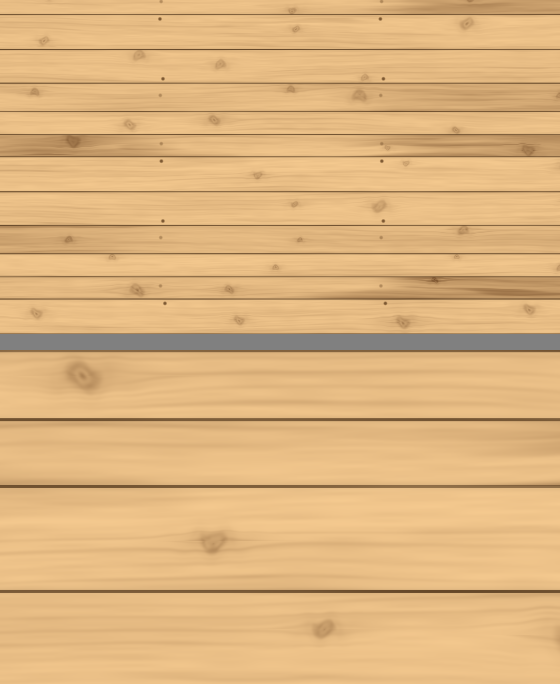
Top: the whole. Bottom: its middle third, enlarged.
A WebGL 1 fragment shader for this texture:

```glsl
precision highp float;
// Pale wooden boards laid in rows: five board heights repeat down the canvas.
// Stretched noise bent by layered sines makes the grain, jittered cells place
// the knots, and seams, nails and weathered board ends are laid over it.
uniform vec2 u_resolution;

#define PERIOD 0.4258      // height of one group of five boards
#define FIRST_SEAM 0.0437  // distance of the first group from the top
#define CUTS vec4(0.246, 0.482, 0.682, 0.8436)
#define SEAM_HALF 0.0015
#define KNOT_SPACING 0.5
#define NAIL_RADIUS 0.0048
#define NAIL_INSET 0.013
#define STAIN 0.40
#define PALE vec3(0.965, 0.795, 0.565)
#define BROWN vec3(0.56, 0.40, 0.24)
#define SEAM_COLOR vec3(0.33, 0.22, 0.11)

vec2 hash2(vec2 p) {
  return fract(sin(vec2(dot(p, vec2(127.1, 311.7)),
                        dot(p, vec2(269.5, 183.3)))) * 43758.5);
}

float noise(vec2 p) {
  vec2 i = floor(p), f = fract(p);
  f = f * f * (3.0 - 2.0 * f);
  return mix(mix(hash2(i).x, hash2(i + vec2(1, 0)).x, f.x),
             mix(hash2(i + vec2(0, 1)).x, hash2(i + vec2(1, 1)).x, f.x), f.y);
}

// Returns the grain bend (x) and darkness (y) of the knots near p on a board.
vec2 knots(vec2 p, float halfHeight, float board) {
  vec2 result = vec2(0.0);
  for (int i = -1; i <= 1; i++) {
    float cell = floor(p.x / KNOT_SPACING) + float(i);
    vec2 place = hash2(vec2(cell, board + 31.0));
    vec2 kind = hash2(vec2(cell + 17.0, board + 57.0));
    vec2 center = vec2((cell + 0.15 + 0.7 * place.x) * KNOT_SPACING,
                       (place.y - 0.5) * 1.5 * halfHeight);
    float size = mix(0.006, 0.017, kind.x) * step(kind.y, 0.85) + 0.0001;
    vec2 d = (p - center) / size;
    d.y += 0.25 * sin(d.x * 2.0 + board);
    float r = length(d * vec2(0.8, 1.0));
    vec2 wide = d * vec2(0.22, 0.6);
    float ring = 0.5 + 0.5 * cos(r * 6.0 + 2.0 * noise(d * 1.5 + board));
    result.x += size * exp(-dot(wide, wide)) * sign(p.y - center.y + 0.0001)
              * min(r, 1.0);
    result.y += exp(-r * r * 0.9) * (0.20 + 0.28 * ring)
              + 0.12 * exp(-dot(wide, wide) * 1.5);
  }
  return result;
}

void main() {
  float px = 1.0 / u_resolution.y;
  float x = gl_FragCoord.x * px;
  float down = 1.0 - gl_FragCoord.y * px;

  // Board: its kind within the group, number, and position from its centre
  float q = (down - FIRST_SEAM) / PERIOD;
  float group = floor(q), f = fract(q);
  vec4 passed = step(CUTS, vec4(f));
  float kind = dot(passed, vec4(1.0));
  vec4 above = CUTS * passed, below = mix(CUTS, vec4(1.0), passed);
  float top = max(max(above.x, above.y), max(above.z, above.w));
  float bottom = min(min(below.x, below.y), min(below.z, below.w));
  float board = group * 5.0 + kind;
  float halfHeight = 0.5 * (bottom - top) * PERIOD;
  float y = (f - 0.5 * (top + bottom)) * PERIOD;
  vec2 seed = hash2(vec2(board, 9.0));

  // Grain coordinate, bent by slow waves and pushed aside by knots
  vec2 knot = knots(vec2(x, y), halfHeight, board);
  float bend = 0.007 * sin(x * 2.3 + seed.x * 40.0)
             + 0.003 * sin(x * 6.1 + seed.y * 40.0 + y * 30.0)
             + 0.0008 * sin(x * 23.0 + seed.x * 90.0);
  float g = y - knot.x * 0.8 + bend + seed.x * 3.0;
  float along = x + seed.y * 20.0;
  float broad = noise(vec2(along * 2.0, g * 40.0));
  float streak = noise(vec2(along * 4.0, g * 130.0));
  float fibre = noise(vec2(along * 22.0, g * 270.0));
  float figure = 0.5 + 0.5 * sin(g * 420.0 + 5.0 * broad);
  float split = smoothstep(0.80, 0.95, noise(vec2(along * 3.5, g * 85.0 + 40.0)));

  // Weathering: the third and fifth kinds are darker, mostly at their ends
  float third = 1.0 - step(0.5, abs(kind - 2.0));
  float fifth = step(3.5, kind);
  float ragged = x + 0.35 * (broad - 0.5);
  float left = 1.0 - smoothstep(0.15, 0.65, ragged);
  float right = smoothstep(0.98, 1.28, ragged);
  float middleGroup = 1.0 - step(0.5, abs(group));
  float ends = fifth * (right + left * middleGroup)
             + third * 0.5 * mix(left, right, middleGroup);

  float shade = 0.01 + 0.05 * seed.y + 0.07 * third + 0.04 * fifth;
  shade += 0.09 * broad * broad + 0.10 * streak * streak + 0.07 * (fibre - 0.3);
  shade += 0.09 * pow(figure, 4.0) * smoothstep(0.3, 0.8, broad);
  shade += 0.20 * split * (0.4 + ends) + knot.y;
  shade += STAIN * ends * (0.55 + 0.6 * streak);
  vec3 color = mix(PALE, BROWN, clamp(shade, 0.0, 1.15));

  // Nails: two columns, near an edge on the tall boards, faint on others
  float nailY = kind < 0.5 ? NAIL_INSET - halfHeight
              : kind < 1.5 ? halfHeight - NAIL_INSET : -0.006;
  float nailX = abs(x - 0.817 - 0.018 * (seed.x - 0.5)) - 0.33;
  float nailDist = length(vec2(nailX, y - nailY));
  float nailPower = kind < 1.5 ? 0.85 : 0.4 * (third + fifth);
  float nail = 1.0 - smoothstep(NAIL_RADIUS - px, NAIL_RADIUS + px, nailDist);
  color = mix(color, SEAM_COLOR * 1.25, nail * nailPower);

  // Seams: a dark gap of varying depth with a soft shadow beside it
  float edge = min(f - top, bottom - f) * PERIOD;
  float seamId = board + step(0.0, y);
  float depth = 0.72 + 0.25 * hash2(vec2(seamId, 3.0)).x
              - 0.25 * noise(vec2(x * 5.0, seamId * 7.0));
  float gap = 1.0 - smoothstep(SEAM_HALF - 0.5 * px, SEAM_HALF + 0.5 * px, edge);
  color *= 1.0 - 0.10 * exp(-edge / 0.003);
  gl_FragColor = vec4(mix(color, SEAM_COLOR, gap * depth), 1.0);
}
```
